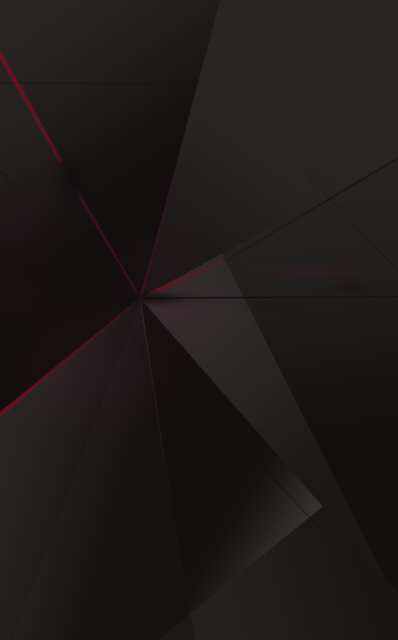
Give the GLSL for this background, as a Shadertoy shader.

```glsl
// Dark folded facets fanning out from a hub, with crimson light along the creases.
// Each facet is a sector between two rays, shaded by a linear ramp; soft elliptical
// glows and tapered streaks are then laid over the facets. Units: canvas heights.

// Hub and the far ends of its rays
const vec2 HUB         = vec2(0.219, 0.534);
const vec2 RAY_LEFT_UP = vec2(0.000, 0.915);
const vec2 RAY_TOP     = vec2(0.344, 1.000);
const vec2 RAY_RIGHT   = vec2(0.622, 0.753);
const vec2 RAY_LOW     = vec2(0.622, 0.074);
const vec2 RAY_BOTTOM  = vec2(0.304, 0.000);
const vec2 RAY_LEFT    = vec2(0.000, 0.352);

// Corners of the lit panels
const vec2 PANEL_TOP    = vec2(0.352, 0.592);
const vec2 PANEL_FOOT   = vec2(0.553, 0.193);
const vec2 WEDGE_CORNER = vec2(0.501, 0.206);
const vec2 WEDGE_FOOT   = vec2(0.247, 0.000);

// Tones and colours
const float DARK   = 0.075;
const float LIGHT  = 0.158;
const vec3 WARMTH  = vec3(0.000, 0.018, 0.019);
const vec3 CRIMSON = vec3(0.43, 0.06, 0.13);
const vec3 PLUM    = vec3(0.27, 0.06, 0.15);
const vec3 WINE    = vec3(0.055, 0.000, 0.024);
const vec3 SHADOW  = vec3(0.065, 0.052, 0.054);
const vec3 SILVER  = vec3(0.24, 0.20, 0.20);

float pixelSize;

// Antialiased mask of the half plane to the left of a -> b
float leftOf(vec2 p, vec2 a, vec2 b) {
    vec2 d = normalize(b - a), q = p - a;
    return smoothstep(-pixelSize, pixelSize, d.x * q.y - d.y * q.x);
}

// Area between two hub rays, counterclockwise
float sector(vec2 p, vec2 from, vec2 to) {
    return leftOf(p, HUB, from) * (1.0 - leftOf(p, HUB, to));
}

// Smooth tone from a to b
float ramp(vec2 p, vec2 a, vec2 b, float toneA, float toneB) {
    vec2 d = b - a;
    return mix(toneA, toneB, smoothstep(0.0, 1.0, dot(p - a, d) / dot(d, d)));
}

// Soft ellipse
float glow(vec2 p, vec2 centre, vec2 radius) {
    vec2 q = (p - centre) / radius;
    return exp(-dot(q, q));
}

// Line with half width and opacity changing from a to b
float streak(vec2 p, vec2 a, vec2 b, vec2 width, vec2 opacity) {
    vec2 d = b - a;
    float t = clamp(dot(p - a, d) / dot(d, d), 0.0, 1.0);
    float w = mix(width.x, width.y, t);
    float edge = smoothstep(max(w - pixelSize, 0.0), w + pixelSize, length(p - a - d * t));
    return (1.0 - edge) * mix(opacity.x, opacity.y, t);
}

float facetTone(vec2 p) {
    // Upper and left facets
    float tone = sector(p, RAY_TOP, RAY_LEFT_UP)
               * ramp(p, vec2(0.05, 0.97), vec2(0.24, 0.69), LIGHT, DARK);
    float upper = ramp(p, HUB, vec2(0.42, 0.82), 0.095, LIGHT);
    upper += 0.005 * leftOf(p, vec2(0.49, 0.69), vec2(0.417, 1.0));
    tone += sector(p, RAY_RIGHT, RAY_TOP) * upper;
    tone += sector(p, RAY_LEFT_UP, RAY_LEFT)
          * ramp(p, vec2(0.0, 0.83), vec2(0.10, 0.57), 0.152, DARK);

    // Right facet with its lit triangular panel
    float right = ramp(p, vec2(0.50, 0.70), vec2(0.56, 0.26), 0.150, DARK);
    float panel = ramp(p, vec2(0.31, 0.50), vec2(0.54, 0.21), 0.182, 0.105);
    right = mix(right, panel, 1.0 - leftOf(p, PANEL_TOP, PANEL_FOOT));
    tone += sector(p, RAY_LOW, RAY_RIGHT) * right;

    // Lower facets: bright wedge, floor below it and the left fold
    float floorMask = leftOf(p, WEDGE_CORNER, WEDGE_FOOT);
    float wedge = ramp(p, vec2(0.345, 0.215), vec2(0.50, 0.12), DARK, 0.245);
    float floorTone = ramp(p, vec2(0.33, 0.03), vec2(0.60, 0.10), 0.145, 0.100);
    tone += sector(p, RAY_BOTTOM, RAY_LOW) * mix(wedge, floorTone, floorMask);
    float fold = ramp(p, vec2(0.0, 0.28), vec2(0.22, 0.22), LIGHT, DARK);
    fold += 0.012 * (1.0 - leftOf(p, vec2(0.0195, 0.0), vec2(0.156, 0.362)));
    tone += sector(p, RAY_LEFT, RAY_BOTTOM) * (fold + 0.025 * floorMask);
    return tone;
}

void mainImage(out vec4 fragColor, in vec2 fragCoord) {
    pixelSize = 1.0 / iResolution.y;
    vec2 p = fragCoord * pixelSize;
    vec3 color = max(vec3(facetTone(p)) - WARMTH, 0.0);

    // Wine coloured haze
    float haze = 0.65 * glow(p, vec2(0.16, 0.43), vec2(0.10, 0.07))
               + 0.65 * glow(p, vec2(0.27, 0.515), vec2(0.06, 0.035))
               + 0.45 * glow(p, vec2(0.25, 0.58), vec2(0.05, 0.06))
               + 0.45 * glow(p, vec2(0.03, 0.64), vec2(0.05, 0.05))
               + 0.45 * glow(p, vec2(0.00, 0.54), vec2(0.06, 0.03))
               + 0.50 * glow(p, vec2(0.488, 0.574), vec2(0.09, 0.010));
    color += WINE * haze;

    // Hairline creases
    float crease = streak(p, HUB, vec2(0.622, 0.5365), vec2(0.0010), vec2(0.9, 0.45))
                 + streak(p, vec2(0.0, 0.871), vec2(0.31, 0.868), vec2(0.0008), vec2(0.4, 0.3))
                 + streak(p, vec2(0.404, 0.277), vec2(0.573, 0.095), vec2(0.0008), vec2(0.5, 0.2))
                 + streak(p, vec2(0.404, 0.805), vec2(0.622, 0.577), vec2(0.0008), vec2(0.1, 0.3))
                 + streak(p, vec2(0.0, 0.733), vec2(0.06, 0.67), vec2(0.0008), vec2(0.4, 0.0))
                 + streak(p, PANEL_TOP, RAY_RIGHT, vec2(0.0010), vec2(0.3, 0.6));
    color = mix(color, SHADOW, min(crease, 1.0));
    color = mix(color, SILVER, streak(p, HUB, vec2(0.257, 0.277), vec2(0.0006), vec2(0.5, 0.1)));

    // Glowing edges
    color = mix(color, CRIMSON, streak(p, RAY_LEFT_UP, vec2(0.095, 0.748), vec2(0.0038, 0.0025), vec2(0.95, 0.65)));
    color = mix(color, PLUM, streak(p, vec2(0.125, 0.693), HUB, vec2(0.0028, 0.0012), vec2(0.65, 0.7)));
    color = mix(color, CRIMSON, streak(p, RAY_LEFT, HUB, vec2(0.0032, 0.0014), vec2(0.95, 0.25)));
    color = mix(color, CRIMSON, streak(p, vec2(0.237, 0.542), PANEL_TOP, vec2(0.0030, 0.0008), vec2(0.8, 0.4)));
    color = mix(color, PLUM, streak(p, HUB, vec2(0.29, 0.785), vec2(0.0012, 0.0007), vec2(0.95, 0.15)));

    // Smoky shadows over the edges
    float smoke = 0.80 * glow(p, vec2(0.240, 0.534), vec2(0.045, 0.009))
                + 0.75 * glow(p, vec2(0.111, 0.720), vec2(0.022, 0.030))
                + 0.35 * glow(p, vec2(0.550, 0.551), vec2(0.025, 0.007))
                + 0.25 * glow(p, vec2(0.430, 0.521), vec2(0.035, 0.006));
    color = mix(color, SHADOW, min(smoke, 1.0));

    fragColor = vec4(color, 1.0);
}
```
